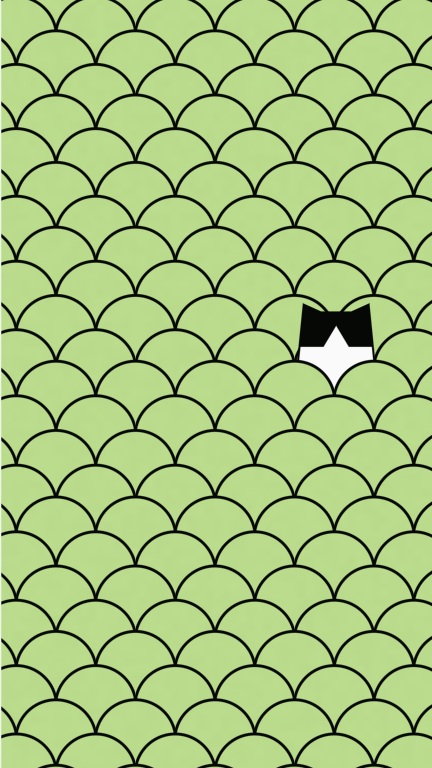
Write a Shadertoy shader that draws this pattern.

```glsl
// Overlapping round scales in staggered rows, green with dark outlines, plus
// one plain two-tone cat-eared head tucked between two rows. Rows are painted
// back to front, so each row hides the lower part of the row behind it.

// Lengths are in row pitches; y runs downward from the top edge.
const float ROWS = 22.96;      // row pitches in the canvas height
const float PERIOD = 2.377;    // width of one scale
const float RADIUS = 1.202;
const float LINE = 0.0435;     // half the outline width
const vec2 FIRST_APEX = vec2(1.674, 0.912);
const float HEAD_ROW = 9.0;
const vec2 HEAD_POS = vec2(10.05, 10.31);

const vec3 GREEN = vec3(0.73, 0.86, 0.55);
const vec3 INK = vec3(0.02, 0.03, 0.02);
const vec3 WHITE = vec3(0.98);
const vec3 PALE = vec3(0.93, 0.96, 0.91);

float hash(vec2 p) {
    vec3 q = fract(p.xyx * vec3(0.1031, 0.1030, 0.0973));
    q += dot(q, q.yzx + 33.33);
    return fract((q.x + q.y) * q.z);
}

float valueNoise(vec2 p) {
    vec2 i = floor(p), f = fract(p);
    f = f * f * (3.0 - 2.0 * f);
    float a = mix(hash(i), hash(i + vec2(1, 0)), f.x);
    float b = mix(hash(i + vec2(0, 1)), hash(i + vec2(1, 1)), f.x);
    return mix(a, b, f.y);
}

// Coverage of the region where the distance d is negative.
float cover(float d, float aa) {
    return smoothstep(aa, -aa, d);
}

// Height of a row's crest, with a slow drift and a small four-row stagger.
float crestY(float row) {
    float drift = -0.09 * max(0.0, sin(row * 0.2094));
    float stagger = 0.0224 * mod(row - 2.0, 4.0) - 0.036;
    return FIRST_APEX.y + row + drift + stagger;
}

// Distance to one row of domes, filled downward.
float scaleRow(vec2 p, float row) {
    float shift = FIRST_APEX.x + 0.5 * PERIOD * mod(row, 2.0);
    float x = mod(p.x - shift + 0.5 * PERIOD, PERIOD) - 0.5 * PERIOD;
    float y = min(p.y - crestY(row) - RADIUS, 0.0);
    return length(vec2(x, y)) - RADIUS;
}

// Head with two pointed ears, a dark cap and a white lower half.
vec3 paintHead(vec3 col, vec2 q, float aa) {
    float ax = abs(q.x);
    float top = -0.98 - 0.45 * max(0.0, ax - 0.45);
    float head = max(ax - 1.1 - 0.1 * q.y, top - q.y);
    float blaze = 0.85 * (ax - 0.6 * (q.y + 0.57));
    float fur = min(0.06 - q.y, blaze);
    vec3 coat = mix(INK, WHITE, cover(fur, aa));
    coat = mix(coat, INK, cover(-head - 0.04, aa));
    return mix(col, coat, cover(head - 0.02, aa));
}

void mainImage(out vec4 fragColor, in vec2 fragCoord) {
    float pixel = ROWS / iResolution.y;
    float aa = 0.8 * pixel;
    vec2 p = vec2(fragCoord.x, iResolution.y - fragCoord.y) * pixel;

    // Faint mottling of the fill
    vec3 fill = GREEN + 0.012 * (valueNoise(p * 4.0) - 0.5);
    vec3 col = fill;

    // Nearby rows, back to front
    float nearest = floor(p.y - FIRST_APEX.y);
    for (int i = -2; i <= 2; i++) {
        float row = nearest + float(i);
        float d = scaleRow(p, row);
        col = mix(col, fill, cover(d, aa));
        col = mix(col, INK, cover(abs(d) - LINE, aa));
        if (row == HEAD_ROW) col = paintHead(col, p - HEAD_POS, aa);
    }

    // Pale sliver along the left edge
    col = mix(col, PALE, cover(p.x - 0.04, 0.5 * pixel));
    fragColor = vec4(col, 1.0);
}
```
